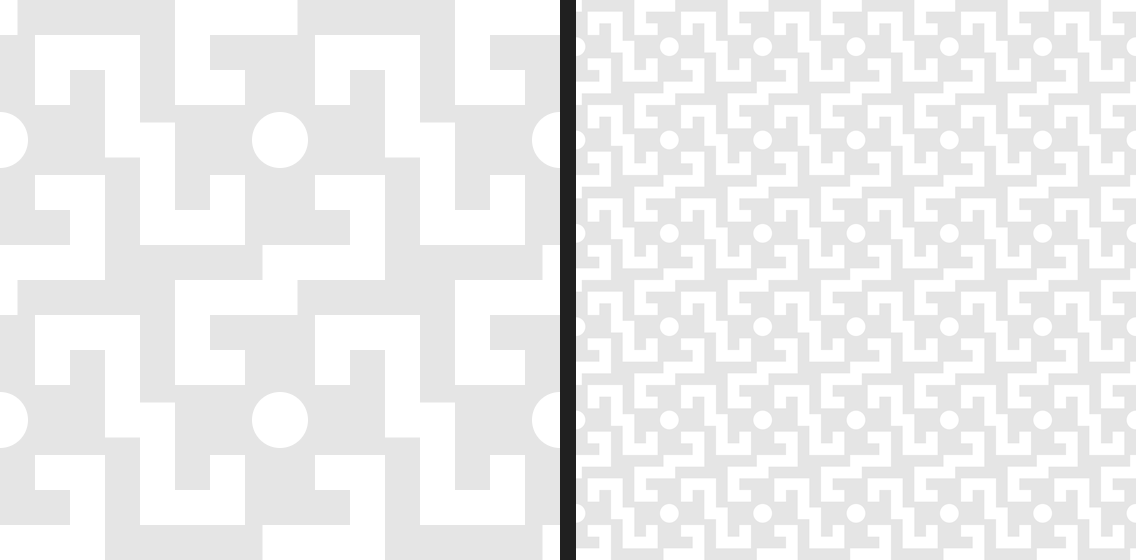
Left, the tile; right, the same tile 3 across and 3 down.
A WebGL 1 fragment shader for this pattern:

```glsl
precision highp float;
// Flat two-tone key pattern: hooked bars turn around a disc in each square tile.
// One hook is a union of box distances; three quarter turns give the others.
// A short joint box carries each hook across the tile border without a seam.

uniform vec2 u_resolution;

const float REPEATS = 2.0;     // tiles across and down
const float TILE_UNITS = 8.0;  // bar widths per tile
const float DISC_RADIUS = 0.8;
const vec3 GROUND = vec3(0.898);
const vec3 FIGURE = vec3(1.0);

// Signed distance to the box between two corners
float boxDistance(vec2 p, vec2 low, vec2 high) {
  vec2 d = abs(p - 0.5 * (low + high)) - 0.5 * (high - low);
  return length(max(d, 0.0)) + min(max(d.x, d.y), 0.0);
}

// Long bar on the border, spine, returning tip, and joint to the next tile
float hookDistance(vec2 p) {
  float bar = boxDistance(p, vec2(-3.0, -4.0), vec2(0.5, -3.0));
  float spine = boxDistance(p, vec2(-3.0, -4.0), vec2(-2.0, -1.0));
  float tip = boxDistance(p, vec2(-3.0, -2.0), vec2(-1.0, -1.0));
  float joint = boxDistance(p, vec2(-0.5, -5.0), vec2(0.5, -3.0));
  return min(min(bar, spine), min(tip, joint));
}

vec2 quarterTurn(vec2 p) {
  return vec2(-p.y, p.x);
}

float motifDistance(vec2 p) {
  float d = length(p) - DISC_RADIUS;
  for (int i = 0; i < 4; i++) {
    d = min(d, hookDistance(p));
    p = quarterTurn(p);
  }
  return d;
}

void main() {
  vec2 uv = gl_FragCoord.xy / u_resolution;

  // Discs sit on the side borders and halfway up each tile row
  vec2 cell = fract(uv * REPEATS + vec2(0.5, 0.0)) - 0.5;
  vec2 p = cell * vec2(TILE_UNITS, -TILE_UNITS);

  // One-pixel edge smoothing, measured in bar widths
  float pixel = REPEATS * TILE_UNITS / min(u_resolution.x, u_resolution.y);
  float coverage = clamp(0.5 - motifDistance(p) / pixel, 0.0, 1.0);

  gl_FragColor = vec4(mix(GROUND, FIGURE, coverage), 1.0);
}
```
